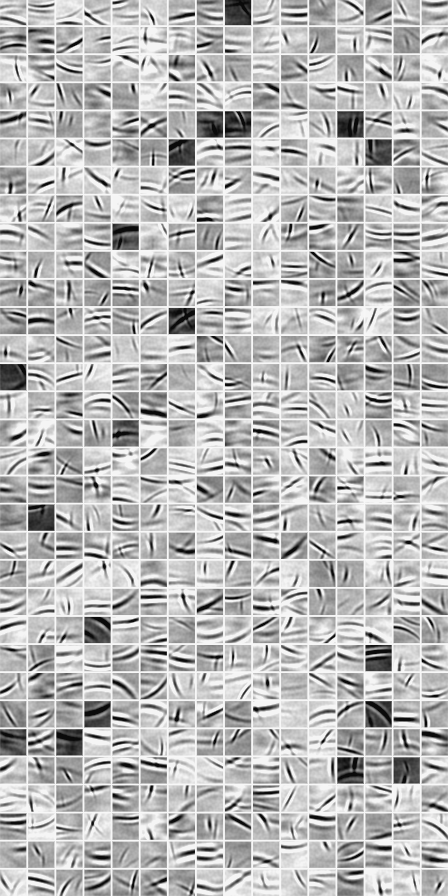
This pattern is drawn by a Shadertoy shader. Its source:

```glsl
// A 16 by 32 mosaic of grey patches parted by thin pale lines.
// Each patch holds hashed Gabor strokes (a cosine wave in a Gaussian window)
// over a random grey, mottled with stretched gradient noise.

const vec2 GRID = vec2(15.94, 31.90);   // patches across and down the canvas
const float GRID_SHIFT = 0.03;          // trims the outermost grid lines
const float LINE_HALF_WIDTH = 0.033;    // in patch widths
const float LINE_GREY = 0.97;

// Integer hash: three random values in 0..1
vec3 hash3(vec2 cell, int salt) {
    uvec3 v = uvec3(ivec3(ivec2(cell), salt)) * 1664525u + 1013904223u;
    v.x += v.y * v.z; v.y += v.z * v.x; v.z += v.x * v.y;
    v ^= v >> 16u;
    v.x += v.y * v.z; v.y += v.z * v.x; v.z += v.x * v.y;
    return vec3(v >> 8u) / 16777216.0;
}

float cornerSlope(vec2 corner, vec2 offset) {
    float a = 6.28318 * hash3(corner, 91).x;
    return dot(vec2(cos(a), sin(a)), offset);
}

float gradientNoise(vec2 p) {
    vec2 i = floor(p), f = p - i, e = vec2(1, 0);
    vec2 s = f * f * f * (f * (f * 6.0 - 15.0) + 10.0);
    float low = mix(cornerSlope(i, f), cornerSlope(i + e.xy, f - e.xy), s.x);
    float high = mix(cornerSlope(i + e.yx, f - e.yx), cornerSlope(i + 1.0, f - 1.0), s.x);
    return mix(low, high, s.y);
}

// Dark stroke with light flanks along x; "spread" sets how many bands show
float gaborStroke(vec2 p, float angle, vec2 size, float bend, float phase, float spread) {
    float c = cos(angle), s = sin(angle);
    vec2 q = vec2(c * p.x + s * p.y, c * p.y - s * p.x);
    q.y += bend * q.x * q.x;
    vec2 r = q / (size * vec2(1.0, spread));
    return -cos(1.5708 * q.y / size.y + phase) * exp(-0.5 * dot(r, r));
}

// One stroke with hashed place, direction, size and contrast
float randomStroke(vec2 p, vec2 cell, int salt) {
    vec3 kind = hash3(cell, salt);
    vec3 place = hash3(cell, salt + 1);
    vec3 form = hash3(cell, salt + 2);
    bool steep = kind.x > 0.64;
    bool banded = kind.x < 0.24;
    float tilt = banded ? 0.22 : 0.72;
    float angle = steep ? mix(0.95, 2.2, kind.y) : mix(-tilt, tilt, kind.y);
    vec2 size = steep ? vec2(mix(0.12, 0.27, form.x), mix(0.05, 0.075, form.y))
                      : vec2(mix(0.22, 0.55, form.x), mix(0.055, 0.10, form.y));
    float contrast = kind.z < 0.12 ? 0.12 : mix(0.48, 0.82, kind.z);
    float phase = (place.z - 0.5) * (banded ? 3.0 : 1.5);
    return contrast * gaborStroke(p - (place.xy - 0.5) * 0.75, angle, size,
                                  (form.z - 0.5) * 0.9, phase, banded ? 2.3 : 1.45);
}

float patchGrey(vec2 p, vec2 cell) {
    vec3 tone = hash3(cell, 3);
    vec3 wear = hash3(cell, 4);
    float grey = mix(0.56, 0.88, tone.x);
    if (tone.y < 0.035) grey = mix(0.16, 0.38, tone.z);

    // Main stroke, then a fainter one
    float weight = 1.0;
    for (int i = 0; i < 2; i++) {
        grey += weight * randomStroke(p, cell, 10 + 7 * i);
        weight *= 0.42;
    }

    // Side-to-side shading, soft horizontal blotches and fine mottling
    grey += dot(p, wear.xy - 0.5) * 0.22;
    float blotch = mix(0.12, 0.62, wear.z * wear.z * wear.z);
    grey += blotch * gradientNoise(p * vec2(1.7, 3.8) + cell * 7.31);
    grey += 0.07 * gradientNoise(p * 9.0 + cell * 13.7);
    return clamp(grey, 0.04, 0.96);
}

// Share of a pixel covered by a line centred at distance zero
float lineCoverage(float dist, float halfWidth, float pixel) {
    float near = max(dist - 0.5 * pixel, -halfWidth);
    float far = min(dist + 0.5 * pixel, halfWidth);
    return clamp((far - near) / pixel, 0.0, 1.0);
}

void mainImage(out vec4 fragColor, in vec2 fragCoord) {
    vec2 g = fragCoord / iResolution.xy * GRID + GRID_SHIFT;
    vec2 pixel = GRID / iResolution.xy;
    vec2 cell = floor(g);
    vec2 p = g - cell - 0.5;
    float grey = patchGrey(p, cell);

    // Pale grid on top
    vec2 edge = 0.5 - abs(p);
    float grid = max(lineCoverage(edge.x, LINE_HALF_WIDTH, pixel.x),
                     lineCoverage(edge.y, LINE_HALF_WIDTH, pixel.y));
    fragColor = vec4(vec3(mix(grey, LINE_GREY, grid)), 1.0);
}
```
